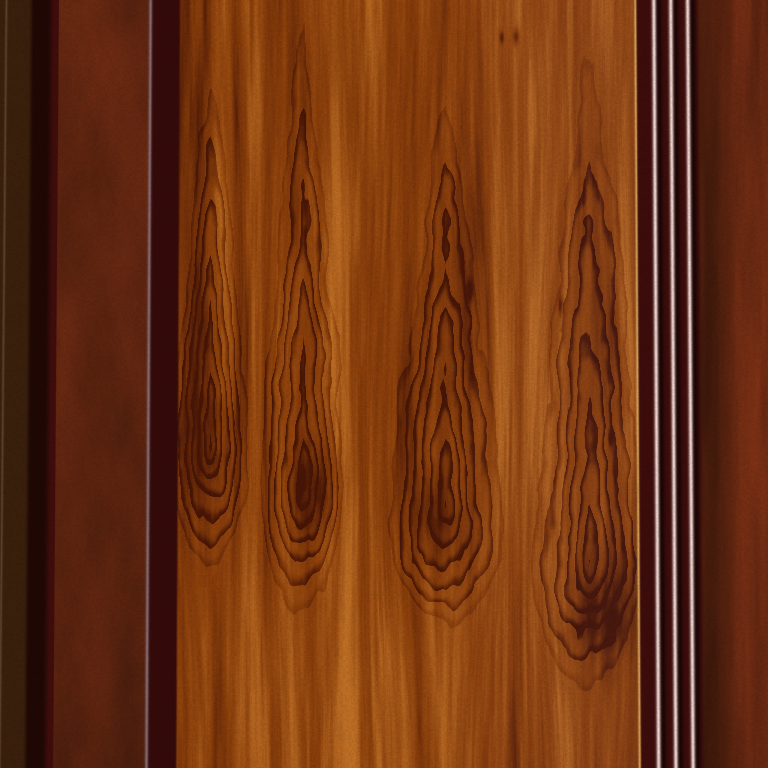
A WebGL 1 fragment shader for this texture:

```glsl
precision highp float;
// Varnished wood panel between dark moulded frames with thin metallic beads.
// Grain is stretched value noise bent around four knots; each knot adds
// pointed contour rings, tall above it and short and round below it.

uniform vec2 u_resolution;

const vec3 GRAIN_DARK = vec3(0.27, 0.08, 0.02);
const vec3 GRAIN_MID = vec3(0.53, 0.24, 0.04);
const vec3 GRAIN_LIGHT = vec3(0.72, 0.42, 0.14);
const vec3 FRAME = vec3(0.36, 0.14, 0.06);
const vec3 MAROON = vec3(0.20, 0.04, 0.035);
const vec3 SHADOW = vec3(0.12, 0.03, 0.015);
const vec3 OLIVE = vec3(0.22, 0.12, 0.045);
const vec3 BEAD = vec3(0.90, 0.81, 0.79);
const vec3 GLINT = vec3(0.52, 0.43, 0.47);
const float LEAN = 0.018;       // perspective convergence of the uprights
const float RING_COUNT = 6.5;
const float BEAD_START = 0.8545;
const float BEAD_STEP = 0.0222;

float hash(vec2 p) {
  vec3 q = fract(p.xyx * vec3(0.1031, 0.1030, 0.0973));
  q += dot(q, q.yzx + 33.33);
  return fract((q.x + q.y) * q.z);
}

float noise(vec2 p) {
  vec2 i = floor(p), f = fract(p);
  f = f * f * (3.0 - 2.0 * f);
  return mix(mix(hash(i), hash(i + vec2(1.0, 0.0)), f.x),
             mix(hash(i + vec2(0.0, 1.0)), hash(i + 1.0), f.x), f.y);
}

float fbm(vec2 p) {
  float sum = 0.0, amp = 0.5;
  for (int i = 0; i < 4; i++) {
    sum += amp * noise(p);
    p = p * 2.03 + 17.0;
    amp *= 0.5;
  }
  return sum;
}

float gauss(float x, float width) { return exp(-x * x / (width * width)); }
float spot(vec2 p, vec2 c, vec2 r) {
  vec2 d = (p - c) / r;
  return exp(-dot(d, d));
}
// 1 right of the edge, 0 left of it
float edge(float x, float at, float soft) {
  float w = max(soft, 0.8 / u_resolution.x);
  return smoothstep(at - w, at + w, x);
}

// x: dark ring lines, y: sideways push on the straight grain
vec2 knot(vec2 p, vec2 c, float width, float height, float wobble) {
  vec2 d = p - c;
  float side = abs(d.x) / width;
  float above = pow(pow(side, 1.25) + pow(max(d.y, 0.0) / height, 1.25), 0.8);
  float below = length(vec2(side, d.y / 0.17));
  float f = (d.y > 0.0 ? above : below) + wobble;
  float s = fract(f * RING_COUNT);
  float ring = smoothstep(0.25, 0.94, s) * (1.0 - smoothstep(0.94, 1.0, s));
  ring *= ring * (1.0 - smoothstep(0.65, 1.1, f));
  float push = d.x * spot(d, vec2(0.0, 0.08), vec2(width, 0.3));
  return vec2(ring, push);
}

vec3 panel(vec2 p) {
  float wobble = 0.30 * (fbm(p * vec2(26.0, 11.0)) - 0.47)
               + 0.07 * (noise(p * vec2(90.0, 38.0)) - 0.5);
  vec2 k = knot(p, vec2(0.274, 0.415), 0.052, 0.50, wobble)
         + knot(p, vec2(0.395, 0.370), 0.058, 0.62, wobble)
         + knot(p, vec2(0.580, 0.340), 0.078, 0.56, wobble)
         + knot(p, vec2(0.768, 0.270), 0.076, 0.70, wobble);

  // long streaks, following the grain around the knots
  float gx = p.x - 0.55 * k.y + 0.007 * (noise(p * vec2(7.0, 4.0)) - 0.5);
  float streak = fbm(vec2(gx * 42.0, p.y * 1.6));
  float fine = fbm(vec2(gx * 170.0, p.y * 7.0));
  float tone = 0.53 + 0.65 * (streak - 0.47) + 0.42 * (fine - 0.47);

  // broad light and dark columns
  tone += 0.17 * gauss(p.x - 0.455, 0.035);
  tone += 0.20 * spot(p, vec2(0.648, 0.50), vec2(0.016, 0.20));
  tone += 0.13 * spot(p, vec2(0.705, 0.48), vec2(0.020, 0.25));
  tone += 0.12 * spot(p, vec2(0.365, 0.66), vec2(0.018, 0.16));
  tone += 0.10 * spot(p, vec2(0.47, 0.05), vec2(0.25, 0.22));
  tone -= 0.14 * spot(p, vec2(0.505, 0.48), vec2(0.022, 0.25));
  tone -= 0.16 * gauss(p.x - 0.235, 0.045);
  tone -= 0.10 * spot(p, vec2(0.35, 1.0), vec2(0.08, 0.18));

  // knot hearts and ragged stains
  float rag = 0.5 + fbm(p * vec2(60.0, 28.0));
  tone -= rag * 0.30 * spot(p, vec2(0.274, 0.425), vec2(0.033, 0.075));
  tone -= rag * 0.46 * spot(p, vec2(0.408, 0.362), vec2(0.030, 0.055));
  tone -= rag * 0.32 * spot(p, vec2(0.570, 0.325), vec2(0.028, 0.055));
  tone -= rag * 0.46 * spot(p, vec2(0.785, 0.205), vec2(0.038, 0.065));
  tone -= 0.42 * k.x;

  // short resin flecks
  float fleck = spot(p, vec2(0.672, 0.952), vec2(0.004, 0.010))
              + spot(p, vec2(0.653, 0.951), vec2(0.003, 0.008))
              + spot(p, vec2(0.612, 0.622), vec2(0.004, 0.014))
              + spot(p, vec2(0.730, 0.602), vec2(0.003, 0.014))
              + spot(p, vec2(0.391, 0.375), vec2(0.003, 0.020))
              + spot(p, vec2(0.795, 0.430), vec2(0.003, 0.010));
  tone -= 0.45 * fleck;

  vec3 col = mix(GRAIN_DARK, GRAIN_MID, smoothstep(0.0, 0.55, tone));
  col = mix(col, GRAIN_LIGHT, smoothstep(0.45, 0.95, tone));
  return col + vec3(0.0, 0.01, 0.035) * smoothstep(0.5, 0.8, p.x);
}

void main() {
  vec2 p = gl_FragCoord.xy / u_resolution;
  float x = p.x - LEAN * (p.y - 0.5) * (0.5 - p.x);
  float mottle = 0.8 + 0.4 * fbm(p * vec2(24.0, 9.0));

  // uprights from left to right
  vec3 col = OLIVE + 0.12 * gauss(x - 0.004, 0.0016);
  col = mix(col, SHADOW, edge(x, 0.037, 0.004));
  col = mix(col, MAROON * 1.2, edge(x, 0.063, 0.005));
  col = mix(col, FRAME * mottle * (0.94 + 0.12 * p.y), edge(x, 0.073, 0.001));
  col = mix(col, MAROON, edge(x, 0.194, 0.001));
  col = mix(col, GLINT, 0.9 * gauss(x - 0.1935, 0.0022));
  col = mix(col, panel(p), edge(x, 0.232, 0.002));
  col = mix(col, MAROON * 1.15, edge(x, 0.831, 0.001));
  col = mix(col, vec3(0.84, 0.65, 0.36), 0.85 * gauss(x - 0.830, 0.0018));

  // right frame, lighter toward the outside
  float grain = fbm(vec2(p.x * 55.0, p.y * 4.0));
  vec3 outer = mix(FRAME * 0.72, FRAME * 1.18, smoothstep(0.91, 0.99, x));
  col = mix(col, outer * (0.72 + 0.6 * grain), edge(x, 0.912, 0.003));

  // three beads, each with a dark groove beside it
  for (int i = 0; i < 3; i++) {
    float d = x - BEAD_START - BEAD_STEP * float(i);
    col *= 1.0 - 0.6 * gauss(d - 0.006, 0.004);
    col = mix(col, BEAD, gauss(d, 0.0028));
  }

  col *= 0.96 + 0.08 * hash(floor(p * 512.0));
  gl_FragColor = vec4(col, 1.0);
}
```
